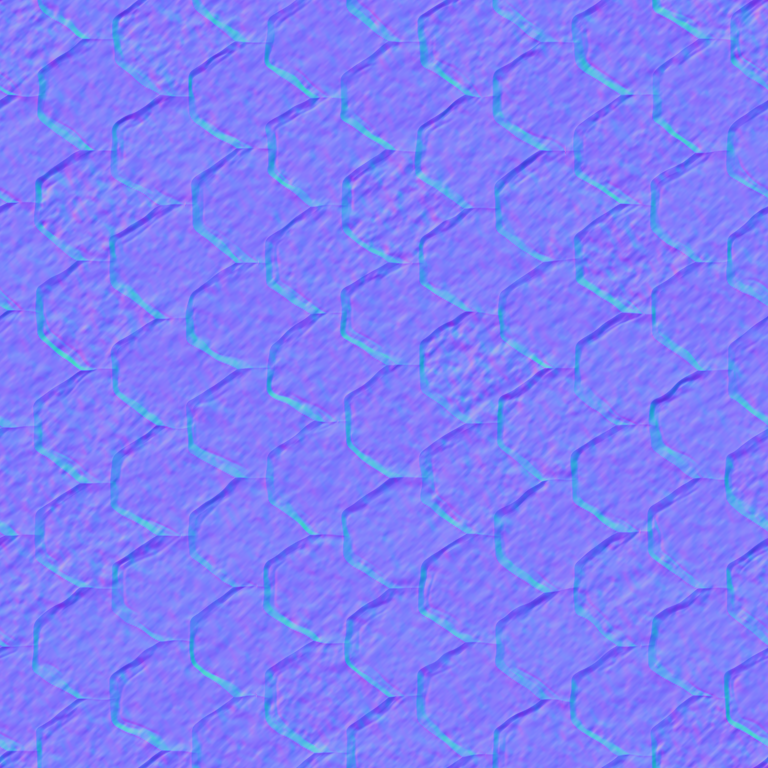
Give the GLSL for this texture map, as a WebGL 2 fragment shader.

```glsl
#version 300 es
precision highp float;
uniform vec2 u_resolution;
out vec4 fragColor;

const vec2 GRID = vec2(10.0, 7.0);

float hash(vec2 p) {
  vec3 q = fract(p.xyx * vec3(0.1031, 0.1030, 0.0973));
  q += dot(q, q.yzx + 33.33);
  return fract((q.x + q.y) * q.z);
}

// Value noise that wraps after "period" cells
float noise(vec2 p, float period) {
  vec2 i = floor(p), f = p - i;
  f = f * f * f * (f * (f * 6.0 - 15.0) + 10.0);
  vec2 a = mod(i, period), b = mod(i + 1.0, period);
  return mix(mix(hash(a), hash(vec2(b.x, a.y)), f.x),
             mix(hash(vec2(a.x, b.y)), hash(b), f.x), f.y) - 0.5;
}

float tiledNoise(vec2 p, float cells) {
  return noise(p * cells, cells);
}

float smoothMin(float a, float b, float k) {
  float h = max(k - abs(a - b), 0.0) / k;
  return min(a, b) - h * h * k * 0.25;
}

// Fine leathery grain with a faint rising diagonal
float grain(vec2 p) {
  vec2 diagonal = vec2(p.x + p.y, 2.0 * (p.y - p.x));
  vec2 turned = vec2(2.0 * p.x + p.y, 2.0 * p.y - p.x);
  return 0.0022 * tiledNoise(turned, 15.0)
       + 0.0022 * tiledNoise(turned + 0.37, 29.0)
       + 0.0013 * tiledNoise(turned + 0.71, 57.0)
       + 0.0016 * tiledNoise(diagonal + 0.19, 37.0)
       + 0.0009 * tiledNoise(diagonal + 0.53, 71.0);
}

// Offset from the centre of the left edge of the nearest scale in a column
vec2 scaleOffset(vec2 p, float column, out vec2 id) {
  float v = (p.y - 0.447) * GRID.y - 0.5 * mod(column, 2.0);
  float row = floor(v + 0.5);
  id = mod(vec2(column, row), GRID);
  return vec2(p.x - 0.046 - column / GRID.x, (v - row) / GRID.y);
}

// Top face of one scale: falls to the right, grooved where rows meet
float scaleFace(vec2 local, vec2 id, float grainHeight) {
  float seam = 0.5 / GRID.y - abs(local.y);
  float fade = smoothstep(0.0, 0.016, seam);
  float tilt = (hash(id + 5.0) - 0.5) * 0.07;
  float rough = mix(0.8, 0.65 + 0.7 * pow(hash(id + 17.0), 4.0), fade);
  return 0.0066 - 0.042 * local.x + tilt * local.y * fade
       + grainHeight * rough - 0.0009 * exp(-seam / 0.0028);
}

float surfaceHeight(vec2 p) {
  float grainHeight = grain(p);
  // Uneven outlines
  vec2 q = p + 0.010 * vec2(tiledNoise(p, 9.0), tiledNoise(p + 0.43, 9.0));
  q += 0.004 * vec2(tiledNoise(p + 0.21, 41.0), tiledNoise(p + 0.67, 41.0));

  float column = floor((q.x - 0.036) * GRID.x);
  vec2 upperId, lowerId;
  vec2 upper = scaleOffset(q, column, upperId);
  vec2 lower = scaleOffset(q, column - 1.0, lowerId);

  // Blunt left end: upright edge between two diagonals
  float diagonal = dot(vec2(upper.x, abs(upper.y) - 0.031), vec2(0.56, -0.83));
  float inside = smoothMin(upper.x, diagonal, 0.006);

  float width = 0.010 + 0.010 * tiledNoise(p + 0.11, 33.0);
  float lift = smoothstep(-0.001, width, inside);
  float height = mix(scaleFace(lower, lowerId, grainHeight),
                     scaleFace(upper, upperId, grainHeight), lift);
  height += 0.6 * grainHeight * exp(-abs(inside - 0.008) / 0.006);
  height -= 0.0008 * exp(-abs(inside) / 0.0025);

  // Broken wrinkle running just inside the rim
  float wrinkle = (inside - 0.014 - 0.010 * tiledNoise(p + 0.53, 23.0)) / 0.0025;
  float broken = smoothstep(-0.05, 0.2, tiledNoise(p + 0.83, 17.0));
  return height + 0.0008 * broken * exp(-wrinkle * wrinkle);
}

void main() {
  vec2 p = gl_FragCoord.xy / u_resolution;
  vec2 e = vec2(0.0011, 0.0);
  vec2 slope = vec2(surfaceHeight(p + e.xy) - surfaceHeight(p - e.xy),
                    surfaceHeight(p + e.yx) - surfaceHeight(p - e.yx)) / (2.0 * e.x);

  // Left-facing rims also lean downward
  vec2 lean = vec2(-slope.x * 0.8, slope.y * 0.72);
  lean.y += 0.4 * max(-lean.x - 0.08, 0.0) - 0.02;
  vec3 normal = normalize(vec3(lean, 1.0));
  fragColor = vec4(normal * 0.5 + vec3(0.5, 0.5, 0.49), 1.0);
}
```
